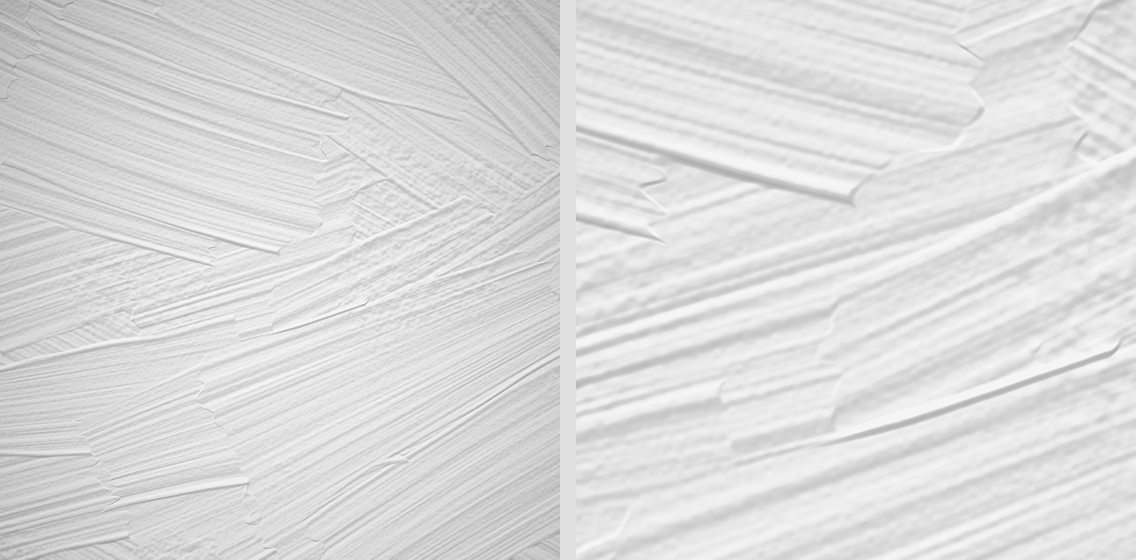
Left: the whole. Right: its middle third, enlarged.
Give the GLSL for this texture, as a WebGL 2 fragment shader.

```glsl
#version 300 es
precision highp float;
// Thick white paint laid down in overlapping, bristle-grooved brush strokes.
// Strokes scattered on a shuffled grid are stacked into one height field,
// whose slope is lit from above, then dimmed towards the canvas borders.

uniform vec2 u_resolution;
out vec4 fragColor;

const int COLUMNS = 4;
const int ROWS = 5;
const int SHUFFLE = 7;          // coprime with the number of strokes
const float SAMPLE_STEP = 0.001;

float hash(vec2 p) {
    vec3 q = fract(vec3(p.xyx) * 0.1031);
    q += dot(q, q.yzx + 33.33);
    return fract((q.x + q.y) * q.z);
}

float noise(vec2 p) {
    vec2 cell = floor(p), f = fract(p);
    f = f * f * (3.0 - 2.0 * f);
    float low = mix(hash(cell), hash(cell + vec2(1, 0)), f.x);
    float high = mix(hash(cell + vec2(0, 1)), hash(cell + vec2(1, 1)), f.x);
    return mix(low, high, f.y);
}

mat2 rotation(float angle) {
    float c = cos(angle), s = sin(angle);
    return mat2(c, -s, s, c);
}

// Grooves run along x and vary quickly across y
float bristles(vec2 p, float seed) {
    p += seed * vec2(17.0, 31.0);
    float pressure = mix(0.35, 1.5, noise(p * vec2(2.5, 14.0)));
    float coarse = noise(p * vec2(1.4, 75.0)) * 0.0062;
    float medium = noise(p * vec2(2.6, 160.0) + 40.0) * 0.0044;
    float fine = noise(p * vec2(8.0, 270.0) + 80.0) * 0.0019;
    return (coarse + medium) * pressure + fine;
}

// Rising strokes fill the lower left, falling ones the upper right
float strokeAngle(vec2 center, float flip, float jitter) {
    bool rising = center.y < 0.65 - 0.35 * center.x;
    if (flip > 0.86) rising = !rising;
    float x = clamp(center.x, 0.0, 1.0);
    float angle = rising ? mix(0.2, 0.55, x * x) : -mix(0.2, 0.72, x);
    return angle + (jitter - 0.5) * 0.26;
}

// Lays one stroke over the height below it
float addStroke(float below, vec2 p, vec2 center, float id) {
    float angle = strokeAngle(center, hash(vec2(id, 3.0)), hash(vec2(id, 4.0)));
    float halfLength = mix(0.25, 0.38, hash(vec2(id, 5.0)));
    float halfWidth = mix(0.09, 0.145, hash(vec2(id, 6.0)));
    float bend = (hash(vec2(id, 7.0)) - 0.5) * 0.45;

    vec2 local = rotation(angle) * (p - center);
    local.y += bend * local.x * local.x;
    float taper = 1.0 - (hash(vec2(id, 8.0)) - 0.5) * 0.7 * local.x / halfLength;
    float across = local.y / max(taper, 0.4);

    // Smooth long sides, ragged ends
    float wobble = (noise(vec2(local.x * 9.0, id)) - 0.5) * 0.012;
    float side = halfWidth - abs(across) + wobble;
    float ragged = noise(vec2(across * 14.0, id + 9.0)) * 0.06
                 + noise(vec2(across * 75.0, id + 5.0)) * 0.025;
    float end = halfLength - abs(local.x) - ragged;
    float edge = min(side, end);
    if (edge < -0.002) return below;

    // Paint squeezed out along the sides
    float squeeze = (side - 0.006) / 0.005;
    float rim = exp(-squeeze * squeeze) * 0.008
              * smoothstep(0.25, 0.8, noise(vec2(local.x * 5.0, id + sign(across) * 0.4)));
    float paint = bristles(vec2(local.x, across), id) + rim + 0.001;
    float cover = smoothstep(-0.002, 0.003, edge);
    return mix(below, paint, cover);
}

// Small crumbs gathered in patches, over an even fine grain
float crumbs(vec2 p) {
    float patches = smoothstep(0.58, 0.85, noise(p * 6.0 + 12.0));
    float lumps = noise(p * 70.0) * 0.004 + noise(p * 150.0 + 7.0) * 0.0035;
    return lumps * patches + noise(p * 230.0) * 0.0011;
}

float paintHeight(vec2 p) {
    float height = bristles(rotation(-0.5) * p, 1.0);
    int count = COLUMNS * ROWS;
    for (int i = 0; i < count; i++) {
        int slot = (i * SHUFFLE) % count;
        vec2 cell = vec2(slot % COLUMNS, slot / COLUMNS);
        float id = float(slot) + 2.0;
        vec2 jitter = vec2(hash(vec2(id, 1.0)), hash(vec2(id, 2.0))) - 0.5;
        vec2 center = (cell + 0.5 + jitter * 0.8) / vec2(COLUMNS, ROWS);
        height = addStroke(height, p, center, id);
    }
    return height + crumbs(p);
}

void main() {
    vec2 p = gl_FragCoord.xy / u_resolution;

    // Slope facing the light
    float height = paintHeight(p);
    vec2 slope = vec2(paintHeight(p + vec2(SAMPLE_STEP, 0.0)),
                      paintHeight(p + vec2(0.0, SAMPLE_STEP))) - height;
    float facing = -dot(slope / SAMPLE_STEP, normalize(vec2(-0.3, 0.95)));
    facing /= 1.0 + 0.45 * abs(facing);

    // Soft falloff from a bright middle
    vec2 away = (p - vec2(0.52, 0.43)) * vec2(1.0, 0.9);
    float tone = 0.902 - 0.38 * dot(away, away);
    tone += facing * (facing > 0.0 ? 0.09 : 0.155);
    fragColor = vec4(vec3(clamp(tone, 0.0, 0.96)), 1.0);
}
```
